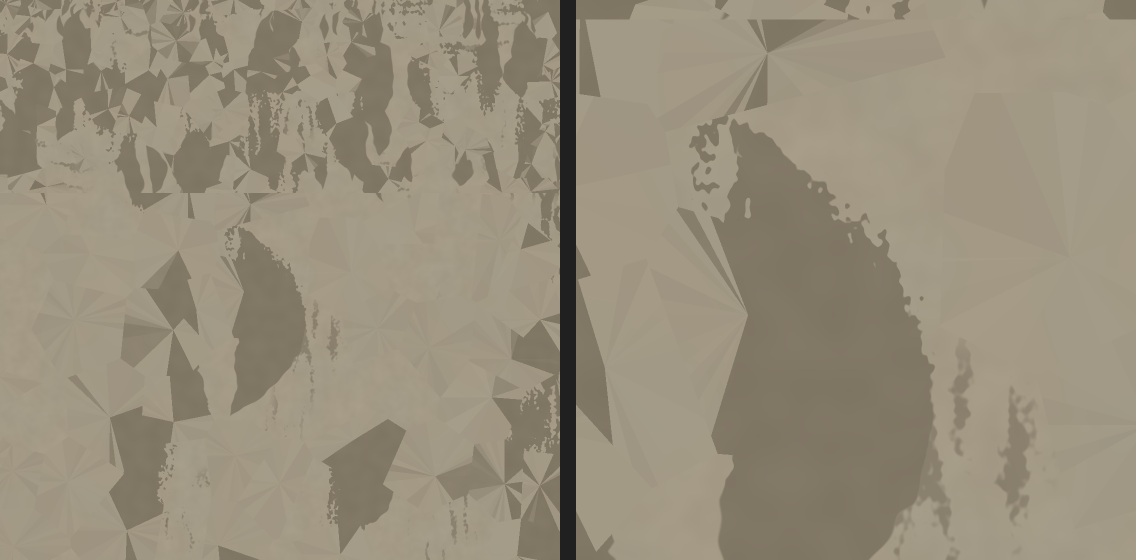
Left, the full canvas; right, a detail of the centre.
Reproduce this texture procedurally as a WebGL 2 fragment shader.

```glsl
#version 300 es
precision highp float;
// Weathered paint atlas: dark bent flakes on dull tan, tiny along the top and
// right edges and large below. Voronoi facets smear the paint into flat radial
// fans, while gradient noise frays the flakes and mottles the ground.

#define GROUND vec3(0.65, 0.615, 0.535)
#define SHADE  vec3(0.59, 0.55, 0.48)
#define FLAKE  vec3(0.505, 0.465, 0.395)
#define UPPER_BAND 0.345   // depth of the crowded upper zone
#define UPPER_KEEP 0.72    // share of flakes kept there
#define LOWER_KEEP 0.36    // share of large flakes kept below
#define FRAY 0.035         // reach of the grainy edges
#define FAN_SHARE 0.55     // share of facets smeared into fans
#define FAN_TONE 0.42      // strength of the fan stripes

uniform vec2 u_resolution;
out vec4 fragColor;

const float TAU = 6.28319;

vec4 hash4(vec2 cell, float seed) {
  vec4 h = fract(vec4(cell.xyx, seed) * vec4(0.1031, 0.1030, 0.0973, 0.1099) + seed * 0.137);
  h += dot(h, h.wzxy + 33.33);
  return fract((h.xxyz + h.yzzw) * h.zywx);
}

float gradientNoise(vec2 p) {
  vec2 i = floor(p), f = p - i;
  vec2 s = f * f * f * (f * (f * 6.0 - 15.0) + 10.0);
  vec4 n;
  for (int k = 0; k < 4; k++) {
    vec2 corner = vec2(k & 1, k >> 1);
    float a = TAU * hash4(i + corner, 7.0).x;
    n[k] = dot(vec2(cos(a), sin(a)), f - corner);
  }
  return 1.4 * mix(mix(n.x, n.y, s.x), mix(n.z, n.w, s.x), s.y);
}

// Signed depth inside scattered bent flakes; band holds the top and bottom
// of the zone, measured from the upper edge, then the right margin and keep.
float flakes(vec2 p, vec2 cell, vec4 band, float seed) {
  float depth = -0.1;
  vec2 home = floor(p / cell);
  for (int k = 0; k < 9; k++) {
    vec2 id = home + vec2(k % 3, k / 3) - 1.0;
    vec4 place = hash4(id, seed), form = hash4(id, seed + 3.0);
    vec2 center = (id + 0.25 + 0.5 * place.xy) * cell;
    float fall = 1.0 - center.y;
    bool inZone = (fall > band.x && fall < band.y) || center.x > 1.0 - band.z;
    if (!inZone || place.z > band.w) continue;
    vec2 q = (p - center) / cell;
    q.x += (form.x - 0.5) * 0.6 * q.y + (form.y - 0.5) * 2.4 * q.y * q.y;
    float along = q.y / mix(0.42, 0.68, form.z);
    float width = mix(0.13, 0.4, form.w) * (1.0 - along * along);
    width *= 1.0 + 0.5 * (place.w - 0.5) * along;
    depth = max(depth, (width - abs(q.x)) * cell.x);
  }
  return depth;
}

// Amount of dark paint at a point.
float paint(vec2 p) {
  float broad = gradientNoise(p * 5.0 + 3.7);
  float rough = smoothstep(-0.2, 0.35, gradientNoise(p * 8.0 + 11.0));
  vec2 bent = p + 0.008 * vec2(gradientNoise(p * 17.0), gradientNoise(p * 17.0 + 40.0));
  bent += 0.004 * vec2(gradientNoise(p * 48.0), gradientNoise(p * 48.0 + 20.0));
  float depth = flakes(bent, vec2(0.021, 0.036), vec4(-0.05, 0.05, 0.025, 0.85), 1.0);
  depth = max(depth, flakes(bent, vec2(0.05, 0.075), vec4(0.03, UPPER_BAND, 0.06, 0.58), 12.0));
  depth = max(depth, flakes(bent, vec2(0.1, 0.16), vec4(0.1, UPPER_BAND - 0.04, 0.1, UPPER_KEEP), 23.0));
  depth = max(depth, flakes(bent, vec2(0.19, 0.28), vec4(0.44, 1.1, 0.0, LOWER_KEEP), 34.0));

  // Brushed streaks, mostly upright and sometimes level, with fine speckle
  float speckle = gradientNoise(p * vec2(210.0, 170.0)) + 0.6 * gradientNoise(p * 95.0);
  float upright = gradientNoise(bent * vec2(75.0, 9.0));
  float level = gradientNoise(bent * vec2(10.0, 80.0) + 9.0);
  float upper = smoothstep(1.0 - UPPER_BAND - 0.01, 1.0 - UPPER_BAND + 0.01, p.y);
  float streak = mix(upright, level, upper * smoothstep(0.0, 0.15, broad));
  float fray = rough * FRAY * (0.5 * speckle + 0.9 * streak - 0.12);
  float solid = smoothstep(-0.0012, 0.0012, depth + fray);
  float zone = smoothstep(0.12, 0.4, gradientNoise(p * vec2(7.0, 4.0) + 25.0) + 0.12 * upper);
  float wisp = smoothstep(0.3, 0.55, streak + 0.3 * speckle) * zone;
  return max(solid, 0.75 * wisp);
}

// Nearest facet: center in xy, its random values in zw.
vec4 nearestFacet(vec2 p, float size) {
  vec4 facet = vec4(0.0);
  float best = 9.0;
  vec2 home = floor(p / size);
  for (int k = 0; k < 9; k++) {
    vec2 id = home + vec2(k % 3, k / 3) - 1.0;
    vec4 h = hash4(id, 51.0);
    vec2 center = (id + h.xy) * size;
    float d = distance(p, center);
    if (d < best) { best = d; facet = vec4(center, h.zw); }
  }
  return facet;
}

vec3 surface(vec2 p) {
  float size = p.y > 1.0 - UPPER_BAND ? 0.055 : 0.115;
  vec4 facet = nearestFacet(p, size);
  float mottle = gradientNoise(p * 32.0) + 0.6 * gradientNoise(p * 85.0);
  float tone = 0.16 + 0.22 * mottle;
  vec2 source = p;
  if (facet.z < FAN_SHARE) {
    // Uneven wedges, each taking its paint from one point on the rim
    vec2 ray = p - facet.xy;
    float angle = atan(ray.y, ray.x);
    float count = floor(mix(9.0, 34.0, facet.w));
    float slot = floor((angle + 0.25 * sin(3.0 * angle + TAU * facet.w)) / TAU * count);
    float aim = (slot + 0.5) / count * TAU;
    source = facet.xy + 0.55 * size * vec2(cos(aim), sin(aim));
    float stripe = hash4(vec2(slot, floor(facet.w * 997.0)), 63.0).x;
    tone = FAN_TONE * stripe * stripe + 0.22 * facet.w;
  }
  vec3 color = mix(GROUND, SHADE, clamp(tone, -0.1, 0.9));
  color += vec3(0.006, -0.003, -0.006) * gradientNoise(p * 13.0 + 6.0);
  vec3 dark = FLAKE + 0.012 * gradientNoise(p * 38.0);
  return mix(color, dark, paint(source));
}

void main() {
  // Four samples smooth the facet edges
  vec3 color = vec3(0.0);
  for (int k = 0; k < 4; k++) {
    vec2 shift = vec2(k & 1, k >> 1) * 0.5 - 0.25;
    color += surface((gl_FragCoord.xy + shift) / u_resolution);
  }
  fragColor = vec4(color / 4.0, 1.0);
}
```
